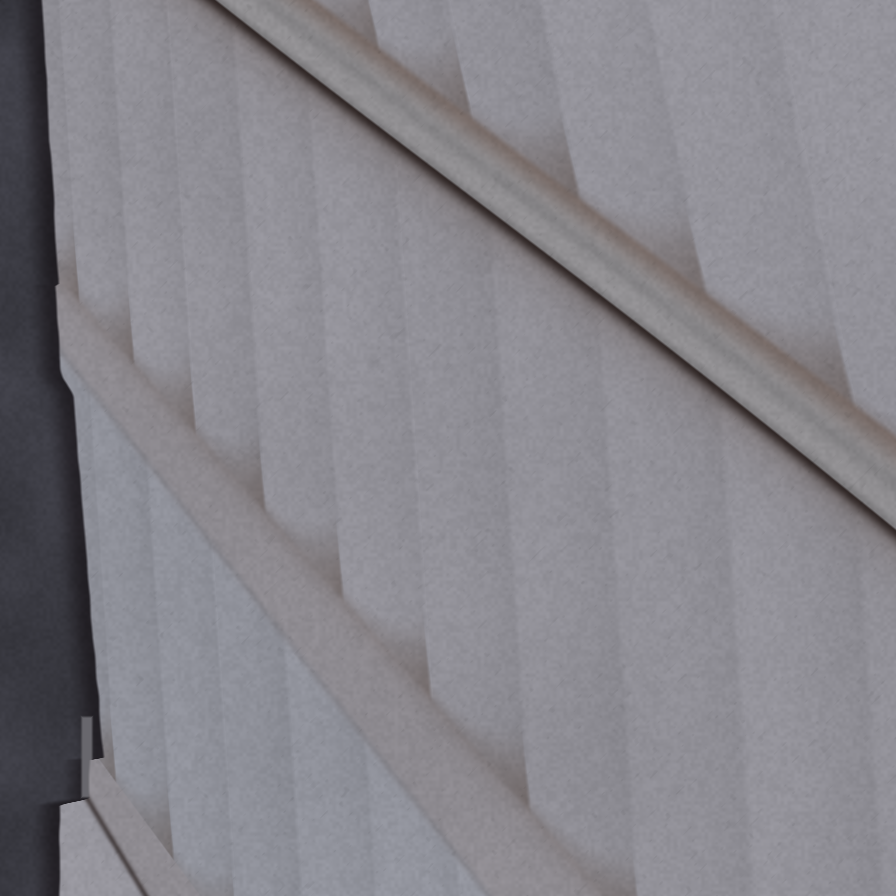
Reproduce this texture procedurally as a WebGL 1 fragment shader.

```glsl
precision highp float;
// Pale pleated panels with fanning vertical folds, cut by slanting ledges beside a dark gap.
uniform vec2 u_resolution;

#define WALL vec3(0.567, 0.563, 0.592)
#define BROWN vec3(0.41, 0.365, 0.35)
#define CREASE vec3(0.16, 0.125, 0.12)
#define GAP vec3(0.225, 0.225, 0.255)
#define GAP_DEEP vec3(0.13, 0.12, 0.14)
#define SOFT 0.002          // half width of smoothed edges
#define FOLD_SHADE 0.055    // darkening across one pleat
#define FOOT_SHADOW 0.085   // height of the shadow above a ledge
#define GRAIN 0.06
#define GRAIN_SCALE 260.0

float hash(vec2 p) {
  vec3 h = fract(p.xyx * 0.1031);
  h += dot(h, h.yzx + 33.33);
  return fract((h.x + h.y) * h.z);
}

float noise(vec2 p) {
  vec2 i = floor(p), f = fract(p);
  f = f * f * (3.0 - 2.0 * f);
  return mix(mix(hash(i), hash(i + vec2(1, 0)), f.x),
             mix(hash(i + vec2(0, 1)), hash(i + vec2(1, 1)), f.x), f.y);
}

float inside(float d) { return smoothstep(-SOFT, SOFT, d); }

float band(float d, float width) { return exp(-d * d / (width * width)); }

// Pleats widen geometrically to the right; height is measured up from the ledge.
vec3 pleats(vec2 q, float start, float width, float growth, float lean, float height) {
  float reach = (q.x - lean * q.y - start) * (growth - 1.0) / width;
  float n = log(max(1.0 + reach, 0.01)) / log(growth);
  float f = fract(n);
  float fold = f * f * (1.0 - smoothstep(0.94, 1.0, f));
  float tone = 1.012 + 0.018 * (hash(vec2(floor(n) + 20.0, 3.0)) - 0.5);
  vec3 col = WALL * (tone - FOLD_SHADE * fold);
  float foot = 1.0 - smoothstep(0.0, FOOT_SHADOW * (0.2 + fold), height);
  return mix(col, BROWN, foot * (0.2 + 0.5 * fold));
}

// Left outline of the panels, stepped where the ledges stick out.
float outline(float y) {
  float x = 0.046 + 0.061 * y + 0.0085 * smoothstep(0.42, 0.445, y);
  x += 0.023 * max(y - 0.445, 0.0);
  x -= 0.004 * smoothstep(0.316, 0.32, y) * (1.0 - smoothstep(0.41, 0.43, y));
  x = mix(x, 0.1, smoothstep(0.845, 0.849, y));
  return mix(x, 0.067, smoothstep(0.89, 0.9, y));
}

void main() {
  vec2 q = gl_FragCoord.xy / u_resolution;
  q.y = 1.0 - q.y;  // measured downward from the top

  // Signed heights relative to the ledge lines
  float upperFoot = 0.75 * (q.x - 0.354) - q.y;
  float upperCrease = q.y - 0.787 * (q.x - 0.247) - 0.005 * sin(q.x * 6.0);
  float lowerFoot = 0.234 + 1.13 * q.x - q.y;
  float lowerCrease = q.y - 0.306 - 1.27 * q.x;
  float cornerFoot = 0.698 + 1.35 * q.x - q.y;
  float cornerCrease = q.y - 0.73 - 1.66 * q.x;

  // Middle panel, shaded under the upper ledge
  vec3 col = pleats(q, 0.124, 0.0638, 1.125, 0.067, lowerFoot);
  float below = max(upperCrease, 0.0);
  col = mix(col, BROWN, 0.75 * exp(-below / 0.032));
  col = mix(col, CREASE, 0.92 * band(below, 0.013));

  // Upper rail and upper panel
  float t = clamp(-upperFoot / max(-upperFoot - upperCrease, 0.001), 0.0, 1.0);
  vec3 rail = mix(BROWN * 1.12, WALL * vec3(1.0, 0.995, 0.965), smoothstep(0.0, 0.5, t));
  rail *= 1.0 - 0.1 * band(t - 0.52, 0.12) - 0.15 * smoothstep(0.85, 1.0, t);
  col = mix(col, rail, inside(-upperCrease));
  vec3 upper = pleats(q, 0.414, 0.0885, 1.165, 0.2, upperFoot);
  upper *= 1.0 + 0.035 * smoothstep(0.0, 0.4, upperFoot);
  col = mix(col, upper, smoothstep(-0.008, 0.004, upperFoot));

  // Lower rail and lower panel
  vec3 lowRail = WALL * vec3(0.985, 0.97, 0.96);
  lowRail = mix(lowRail, BROWN, 0.42 * exp(-max(-lowerFoot, 0.0) / 0.018));
  col = mix(col, lowRail, smoothstep(-0.004, 0.008, -lowerFoot));
  vec3 lower = pleats(q, 0.131, 0.066, 1.125, 0.067, cornerFoot) * vec3(0.995, 1.015, 1.025);
  col = mix(col, lower, smoothstep(-0.012, 0.015, lowerCrease));
  col *= 1.0 - 0.07 * band(lowerCrease, 0.006);

  // Small ledge in the bottom corner
  col = mix(col, lowRail, inside(-cornerFoot));
  col = mix(col, WALL * 1.04, inside(cornerCrease));
  col = mix(col, CREASE, 0.65 * band(cornerCrease, 0.007));

  // Broad mottling and fine grain
  col *= 1.0 + 0.035 * (noise(q * 6.0) - 0.5);
  float grain = noise(q * GRAIN_SCALE) - 0.5 + 0.5 * (noise(q * 110.0) - 0.5);
  float speck = smoothstep(0.82, 1.0, noise(vec2(q.x + q.y, (q.y - q.x) * 0.5) * 170.0));
  col *= 1.0 + GRAIN * grain - 0.045 * speck;

  // Dark gap, deepest against the panels, with a dull tab near the bottom
  float edge = q.x - outline(q.y) - 0.002 * (noise(vec2(q.y * 45.0, 2.0)) - 0.5);
  vec3 gap = mix(GAP, GAP_DEEP, smoothstep(-0.035, -0.002, edge));
  gap *= 0.9 + 0.25 * noise(q * 14.0) + 0.1 * grain;
  vec2 tab = abs(q - vec2(0.097, 0.845)) - vec2(0.006, 0.045);
  gap = mix(gap, WALL * 0.72, inside(-max(tab.x, tab.y)));
  col = mix(gap, col, inside(edge));

  gl_FragColor = vec4(col, 1.0);
}
```
